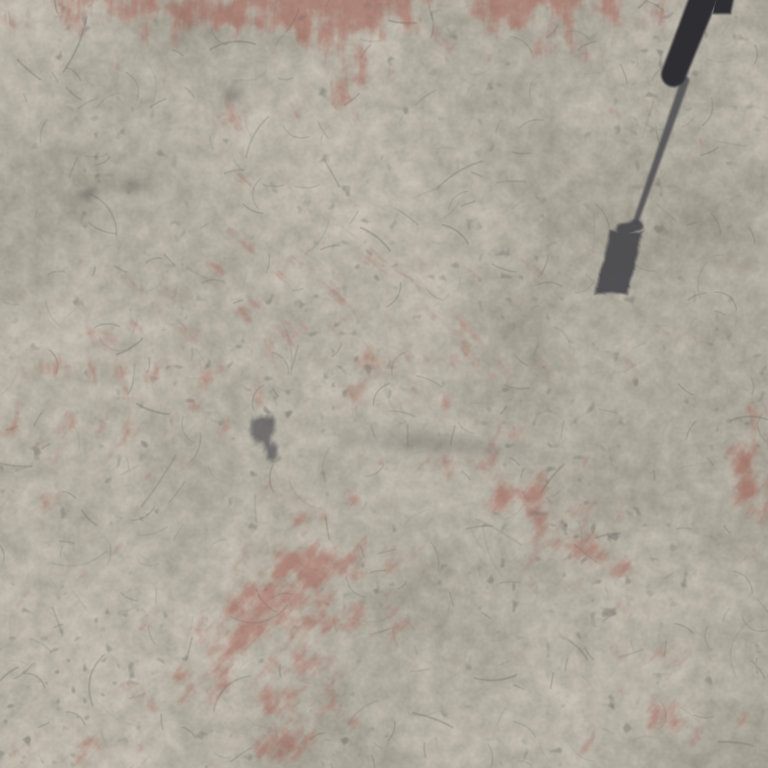
A Shadertoy shader for this texture:

```glsl
// Weathered concrete with flaking pink paint, fine pits, curved scratches
// and the hard dark shape of a hanging tool. Gradient noise builds the grain,
// soft ellipses place the paint and distance functions cut the dark shapes.

const vec3 SHADE = vec3(0.605, 0.588, 0.540);
const vec3 LIGHT = vec3(0.758, 0.738, 0.688);
const vec3 PINK = vec3(0.665, 0.490, 0.445);
const vec3 PIT = vec3(0.430, 0.415, 0.400);
const vec3 TOOL_DARK = vec3(0.180, 0.180, 0.200);
const vec3 TOOL_GREY = vec3(0.300, 0.300, 0.315);

float hash(vec2 p) {
    vec3 q = fract(p.xyx * vec3(0.1031, 0.1030, 0.0973));
    q += dot(q, q.yzx + 33.33);
    return fract((q.x + q.y) * q.z);
}

mat2 rotation(float a) {
    return mat2(cos(a), -sin(a), sin(a), cos(a));
}

float corner(vec2 cell, vec2 offset) {
    float a = 6.2832 * hash(cell);
    return dot(vec2(cos(a), sin(a)), offset);
}

float gradientNoise(vec2 p) {
    vec2 i = floor(p), f = fract(p);
    vec2 u = f * f * f * (f * (f * 6.0 - 15.0) + 10.0);
    vec2 e = vec2(1.0, 0.0);
    float low = mix(corner(i, f), corner(i + e.xy, f - e.xy), u.x);
    float high = mix(corner(i + e.yx, f - e.yx), corner(i + e.xx, f - e.xx), u.x);
    return mix(low, high, u.y);
}

float fbm(vec2 p, int octaves) {
    float sum = 0.0, amplitude = 0.5;
    for (int i = 0; i < octaves; i++) {
        sum += amplitude * gradientNoise(p);
        p = rotation(0.6) * p * 2.03 + 17.3;
        amplitude *= 0.5;
    }
    return sum;
}

// Soft tilted ellipse, 1 at its centre
float stain(vec2 p, vec2 centre, vec2 radius, float angle) {
    vec2 q = rotation(angle) * (p - centre) / radius;
    return exp(-dot(q, q));
}

// Capsule whose radius changes from ra to rb
float taper(vec2 p, vec2 a, vec2 b, float ra, float rb) {
    vec2 ab = b - a;
    float t = clamp(dot(p - a, ab) / dot(ab, ab), 0.0, 1.0);
    return length(p - a - ab * t) - mix(ra, rb, t);
}

float slantedBox(vec2 p, vec2 centre, vec2 halfSize, float slant) {
    vec2 q = p - centre;
    q.x -= slant * q.y;
    vec2 d = abs(q) - halfSize;
    return length(max(d, 0.0)) + min(max(d.x, d.y), 0.0);
}

float cover(float distance, float blur) {
    return 1.0 - smoothstep(-blur, blur, distance);
}

// One bent hairline per grid cell, with random place, angle and strength
float scratches(vec2 p, float cells, float width) {
    vec2 g = p * cells;
    float ink = 0.0;
    for (int y = -1; y <= 1; y++)
    for (int x = -1; x <= 1; x++) {
        vec2 id = floor(g) + vec2(x, y);
        vec2 centre = id + vec2(hash(id + 3.1), hash(id + 8.7));
        vec2 q = rotation(6.2832 * hash(id + 5.3)) * (g - centre);
        q.y += (hash(id + 1.9) - 0.5) * 2.0 * q.x * q.x;
        float reach = 0.12 + 0.32 * hash(id + 6.4);
        float d = length(vec2(max(abs(q.x) - reach, 0.0), q.y)) / cells;
        ink = max(ink, cover(d - width, width) * smoothstep(0.3, 1.0, hash(id)));
    }
    return ink;
}

float paintField(vec2 p) {
    float top = stain(p, vec2(0.42, 1.01), vec2(0.15, 0.065), 0.0)
              + 0.9 * stain(p, vec2(0.73, 1.02), vec2(0.12, 0.065), 0.0)
              + 0.5 * stain(p, vec2(0.13, 1.0), vec2(0.16, 0.05), 0.0)
              + 0.5 * stain(p, vec2(0.46, 0.89), vec2(0.03, 0.06), 0.0)
              + 0.6 * stain(p, vec2(0.305, 0.85), vec2(0.022, 0.03), 0.0);
    float low = 0.6 * stain(p, vec2(0.32, 0.18), vec2(0.11, 0.05), 0.8)
              + 0.6 * stain(p, vec2(0.38, 0.07), vec2(0.08, 0.05), 1.0)
              + 0.45 * stain(p, vec2(0.43, 0.25), vec2(0.11, 0.09), -0.8)
              + 0.25 * stain(p, vec2(0.14, 0.05), vec2(0.14, 0.06), 0.6);
    float side = 0.6 * stain(p, vec2(0.73, 0.32), vec2(0.12, 0.05), -0.7)
               + 0.65 * stain(p, vec2(0.98, 0.38), vec2(0.04, 0.08), 0.0)
               + 0.35 * stain(p, vec2(0.89, 0.09), vec2(0.05, 0.09), 0.3);
    float faint = 0.28 * stain(p, vec2(0.18, 0.52), vec2(0.22, 0.13), 0.3)
                + 0.26 * stain(p, vec2(0.54, 0.54), vec2(0.13, 0.12), -0.6);
    return top + low + side + faint;
}

void mainImage(out vec4 fragColor, in vec2 fragCoord) {
    vec2 p = fragCoord / iResolution.xy;

    // Mottled concrete
    float tone = 0.61 + 1.0 * fbm(p * 3.5, 4) + 0.6 * fbm(p * 15.0, 3)
               + 0.75 * fbm(p * 48.0, 3) + 0.14 * gradientNoise(p * 170.0);
    tone -= 0.13 * smoothstep(0.45, 0.9, p.x);
    vec3 color = mix(SHADE, LIGHT, clamp(tone, -0.1, 1.1));

    // Flaking paint, streaked along the brush direction
    vec2 streak = rotation(mix(0.85, 1.5, smoothstep(0.4, 0.9, p.y))) * p;
    float flake = 1.1 * fbm(p * 24.0, 4) + 0.7 * fbm(streak * vec2(14.0, 60.0), 3);
    float paint = smoothstep(0.28, 0.85, paintField(p) + flake);
    color = mix(color, PINK + 0.08 * (tone - 0.6), 0.85 * paint);

    // Diagonal scrapes at the lower left
    float scrape = smoothstep(0.12, 0.4, fbm(streak * vec2(7.0, 65.0) + 9.0, 2));
    scrape *= stain(p, vec2(0.22, 0.16), vec2(0.24, 0.15), 0.7);
    color = mix(color, LIGHT, 0.6 * scrape);

    // Clustered pits and hairline scratches
    float cluster = smoothstep(-0.1, 0.25, fbm(p * 5.0 + 4.0, 3));
    float pits = smoothstep(0.28, 0.6, gradientNoise(p * 68.0 + 2.0));
    float blots = smoothstep(0.22, 0.42, fbm(p * 32.0 + 31.0, 3));
    color = mix(color, PIT, 0.5 * pits * cluster + 0.45 * blots);
    color = mix(color, PIT, 0.32 * scratches(p, 11.0, 0.0014));
    color = mix(color, PIT, 0.25 * scratches(p + 5.0, 23.0, 0.0012));

    // Grey smears and the small dark spot
    float smear = 0.35 * stain(p, vec2(0.58, 0.42), vec2(0.11, 0.014), -0.1)
                + 0.45 * stain(p, vec2(0.303, 0.876), vec2(0.014, 0.01), 0.4)
                + 0.45 * stain(p, vec2(0.115, 0.748), vec2(0.015, 0.007), 0.4)
                + 0.4 * stain(p, vec2(0.172, 0.757), vec2(0.017, 0.008), 0.2);
    color = mix(color, PIT, smear);
    float spot = taper(p, vec2(0.341, 0.444), vec2(0.354, 0.406), 0.014, 0.005);
    color = mix(color, TOOL_GREY, 0.65 * cover(spot + 0.02 * flake, 0.007));

    // Tool: thin rod, slanted blade with collar, thick handle with knob
    float rod = taper(p, vec2(0.892, 0.895), vec2(0.828, 0.712), 0.0055, 0.0035);
    float blade = slantedBox(p, vec2(0.806, 0.658), vec2(0.021, 0.041), 0.25);
    blade = min(blade, taper(p, vec2(0.812, 0.701), vec2(0.829, 0.706), 0.009, 0.008));
    float handle = taper(p, vec2(0.919, 1.01), vec2(0.877, 0.903), 0.018, 0.016);
    handle = min(handle, slantedBox(p, vec2(0.942, 0.995), vec2(0.012, 0.013), 0.2));
    color = mix(color, TOOL_GREY, 0.85 * cover(rod, 0.003));
    color = mix(color, TOOL_GREY, 0.96 * cover(blade + 0.006 * flake, 0.0035));
    color = mix(color, TOOL_DARK, cover(handle, 0.003));

    fragColor = vec4(color, 1.0);
}
```
